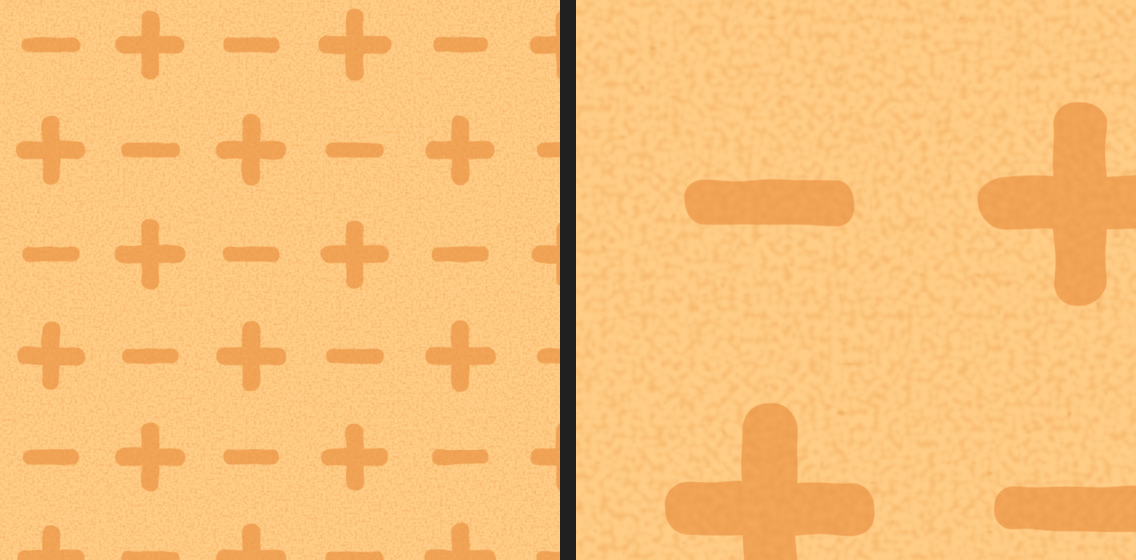
Left, the full canvas; right, a detail of the centre.
Write a Shadertoy shader that draws this pattern.

```glsl
vec2 hash2(vec2 p) {
    vec3 q = fract(p.xyx * vec3(0.1031, 0.1030, 0.0973));
    q += dot(q, q.yzx + 33.33);
    return fract((q.xx + q.yz) * q.zy);
}

float gradientDot(vec2 cell, vec2 offset) {
    float angle = 6.2832 * hash2(cell).x;
    return dot(vec2(cos(angle), sin(angle)), offset);
}

float gradientNoise(vec2 p) {
    vec2 i = floor(p), f = fract(p);
    vec2 u = f * f * f * (f * (f * 6.0 - 15.0) + 10.0);
    vec2 e = vec2(1.0, 0.0);
    return mix(mix(gradientDot(i, f), gradientDot(i + e, f - e), u.x),
               mix(gradientDot(i + e.yx, f - e.yx), gradientDot(i + 1.0, f - 1.0), u.x), u.y);
}

float roundedBar(vec2 p, vec2 halfSize, float radius) {
    vec2 d = abs(p) - halfSize + radius;
    return length(max(d, 0.0)) + min(max(d.x, d.y), 0.0) - radius;
}

// Distance to the plus or minus that owns this point; y runs downward
float markDistance(vec2 p) {
    vec2 origin = vec2(0.0885, 0.082), pitch = vec2(0.183, 0.184);
    vec2 id = round((p - origin) / pitch);
    vec2 drift = vec2(-0.006 * sin(0.95 * id.x - 0.4), 0.004 * cos(1.05 * (id.y - 2.0)));
    vec2 local = p - origin - id * pitch - drift;
    vec2 vary = hash2(id + 17.0) - 0.5;

    // Hand-cut outline: slight tilt and soft wobble
    local += 0.025 * vary.x * vec2(-local.y, local.x);
    local += 0.003 * vec2(gradientNoise(p * 32.0), gradientNoise(p * 32.0 + 47.0));

    if (mod(id.x + id.y, 2.0) < 0.5)
        return roundedBar(local, vec2(0.0505 + 0.003 * vary.y, 0.0132), 0.0115);

    float reach = 0.062 + 0.005 * vary.y;
    float across = roundedBar(local, vec2(reach, 0.0158), 0.0145);
    float upright = roundedBar(local.yx, vec2(reach, 0.0160), 0.0148);
    return min(across, upright);
}

void mainImage(out vec4 fragColor, in vec2 fragCoord) {
    vec2 uv = fragCoord / iResolution.y;
    float pixel = 1.0 / iResolution.y;

    // Paper with fine grain and sparse darker pits
    float grain = gradientNoise(uv * 210.0) + 0.35 * gradientNoise(uv * 95.0 + 13.0);
    float pits = smoothstep(0.38, 0.65, gradientNoise(uv * 170.0 + 71.0));
    vec3 paper = mix(vec3(1.0, 0.802, 0.526), vec3(0.973, 0.738, 0.442), smoothstep(-0.3, 0.7, grain));
    paper -= pits * vec3(0.03, 0.05, 0.06);

    // Flat ink that keeps a trace of the grain
    vec3 ink = vec3(0.945, 0.64, 0.334) - 0.025 * grain;
    float d = markDistance(vec2(uv.x, 1.0 - uv.y));
    float coverage = 1.0 - smoothstep(-pixel, pixel, d);

    fragColor = vec4(mix(paper, ink, coverage), 1.0);
}
```
